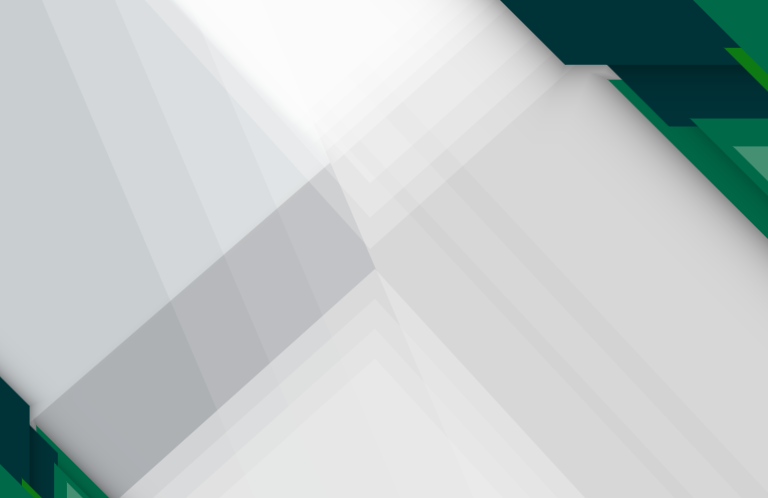
Give the GLSL for this background, as a Shadertoy shader.

```glsl
// Layered geometric backdrop: slanted translucent strips on pale grey, nested
// chevrons meeting near the centre, and teal/green cut-paper corners with shadows.
// Every shape is a half-plane or chevron distance, blended from back to front.

#define GRID vec2(7.68, 5.0)           // layout units across the canvas, y down
#define LEFT_GREY vec3(0.79, 0.81, 0.82)
#define RIGHT_GREY vec3(0.845)
#define TEAL vec3(0.0, 0.20, 0.22)
#define GREEN vec3(0.0, 0.41, 0.28)
#define LIME vec3(0.05, 0.48, 0.08)
#define MINT vec3(0.27, 0.56, 0.45)
#define STRIP_SLANT 0.425
#define STRIP_START 0.42
#define STRIP_STEP 0.73
#define CORNER_SCALE 0.455
#define SHADOW_STRENGTH 0.48

// Antialiased coverage of the region where d is positive
float cover(float d) {
    return clamp(0.5 + d / max(fwidth(d), 1e-5), 0.0, 1.0);
}

// Positive between the two arms rising from a tip (y points away from the arms)
float chevron(vec2 fromTip, float leftSlope, float rightSlope) {
    return -fromTip.y - max(rightSlope * fromTip.x, -leftSlope * fromTip.x);
}

// Pale strips on the left, with a darker diagonal beam across them
vec3 leftStrips(vec2 p) {
    float across = p.x - STRIP_SLANT * p.y;
    vec3 col = LEFT_GREY;
    for (int i = 0; i < 3; i++) {
        float edge = STRIP_START + STRIP_STEP * float(i);
        col = mix(col, vec3(1.0), 0.18 * cover(across - edge));
    }
    float beam = p.y - 1.72 + 0.87 * (p.x - 3.2);
    float beamMask = 0.8 * cover(beam) + 0.2 * smoothstep(-0.12, 0.08, beam);
    return col * mix(vec3(1.0), vec3(0.86, 0.855, 0.86), beamMask);
}

// Plain grey on the right, with two slightly darker diagonal bands
vec3 rightBands(vec2 p) {
    float across = p.y - 1.075 * p.x;
    float thin = cover(across + 2.46) * cover(-2.25 - across);
    float wide = cover(across + 3.31) * cover(-2.97 - across);
    return RIGHT_GREY - 0.017 * max(thin, wide);
}

// Nested chevrons opening upward, ending in a soft white core
vec3 upperChevrons(vec3 col, vec2 p) {
    for (int i = 0; i < 3; i++) {
        float tipY = 2.50 - 0.30 * float(i) - 0.015 * float(i * i);
        float d = chevron(p - vec2(3.70, tipY), 1.11, 0.90);
        col = mix(col, vec3(1.0), 0.21 * cover(d));
    }
    float leftEdge = smoothstep(-0.10, 0.16, 1.03 * (p.x - 1.75) - p.y);
    float rightDepth = 1.63 - p.y - 0.90 * (p.x - 3.35);
    for (int i = 0; i < 5; i++) {
        float step_ = cover(rightDepth - 0.19 * float(i));
        col = mix(col, vec3(0.995), 0.32 * step_ * leftEdge);
    }
    return col;
}

// Nested triangles rising from the bottom edge
vec3 lowerTriangles(vec3 col, vec2 p) {
    for (int i = 0; i < 4; i++) {
        float tipY = 2.70 + 0.30 * float(i);
        float d = chevron(vec2(p.x - 3.75, tipY - p.y), 0.90, 1.095);
        float alpha = i == 0 ? 0.62 : 0.36;
        col = mix(col, vec3(0.91 + 0.008 * float(i)), alpha * cover(d));
    }
    return col;
}

// Stacked paper corner: q.x runs along the canvas edge, q.y away from it
vec3 paperCorner(vec3 col, vec2 q) {
    float k = q.x - q.y;
    float v = q.y;
    float topSheet = min(0.707 * (k - 5.0), 0.65 - v);
    float midSheet = min(0.707 * (k - 5.42), min(v - 0.6, 1.27 - v));
    float lowSheet = min(0.707 * (k - 5.28), v - 0.80);

    // Drop shadow around the whole outline
    float outside = max(0.0, -max(topSheet, max(midSheet, lowSheet)));
    col = mix(col, vec3(0.22), SHADOW_STRENGTH * exp(-5.5 * outside));

    // Lower green sheet, teal middle sheet, bright green flap
    float flapShade = 0.20 * exp(-6.0 * max(0.0, 5.71 - k));
    col = mix(col, GREEN * (1.0 - flapShade), cover(lowSheet));
    float underTop = 0.30 * exp(-5.0 * max(0.0, v - 0.65));
    col = mix(col, TEAL * (1.0 - underTop), cover(midSheet));
    col = mix(col, GREEN, cover(min(k - 5.71, v - 1.19)));
    col = mix(col, MINT, cover(min(k - 5.86, v - 1.47)));

    // Top teal sheet with its lime and green tip
    col = mix(col, TEAL, cover(topSheet));
    col = mix(col, LIME, cover(min(k - 6.76, v - 0.48)));
    return mix(col, GREEN, cover(k - 6.93));
}

void mainImage(out vec4 fragColor, in vec2 fragCoord) {
    vec2 uv = fragCoord / iResolution.xy;
    vec2 p = vec2(uv.x, 1.0 - uv.y) * GRID;

    // Grey halves meet along the last strip edge
    float split = p.x - STRIP_SLANT * p.y - STRIP_START - 3.0 * STRIP_STEP;
    vec3 col = mix(leftStrips(p), rightBands(p), cover(split));
    col = upperChevrons(col, p);
    col = lowerTriangles(col, p);

    // The same corner is used full size, then mirrored and reduced
    col = paperCorner(col, p);
    vec2 mirrored = vec2(GRID.x - (GRID.y - p.y) / CORNER_SCALE, p.x / CORNER_SCALE);
    col = paperCorner(col, mirrored);
    fragColor = vec4(col, 1.0);
}
```
